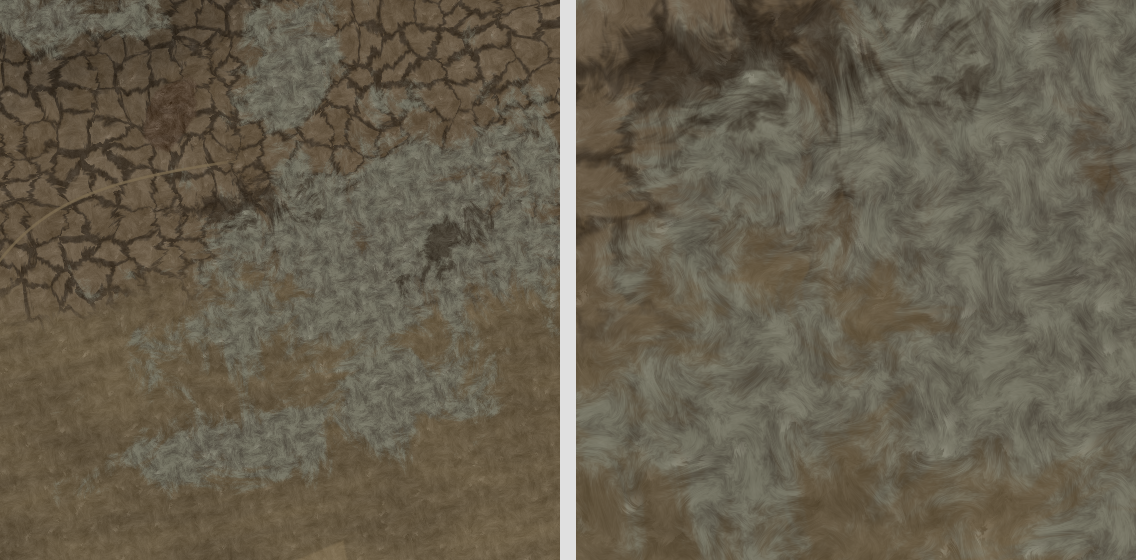
Left, the full canvas; right, a detail of the centre.
This texture is drawn by a WebGL 1 fragment shader. Its source:

```glsl
precision highp float;
// Cracked brown clay and smooth soil, overgrown by patches of grey-green lichen.
uniform vec2 u_resolution;

const vec3 DARK_EARTH = vec3(0.20, 0.165, 0.125);
const vec3 SOIL = vec3(0.365, 0.315, 0.235);
const vec3 TAN_SOIL = vec3(0.445, 0.388, 0.290);
const vec3 CLAY = vec3(0.410, 0.350, 0.275);
const vec3 LICHEN = vec3(0.450, 0.450, 0.390);
const vec3 LICHEN_SHADE = vec3(0.375, 0.360, 0.320);
const vec3 LEAF = vec3(0.315, 0.250, 0.190);
const vec3 STRAW = vec3(0.500, 0.435, 0.325);

vec2 hash2(vec2 p) {
  return fract(sin(vec2(dot(p, vec2(127.1, 311.7)), dot(p, vec2(269.5, 183.3)))) * 43758.5);
}

vec2 turn(vec2 p, float angle) {
  float c = cos(angle), s = sin(angle);
  return vec2(c * p.x + s * p.y, c * p.y - s * p.x);
}

// Warped layers of sines, roughly -0.8 to 0.8.
float layers(vec2 p, float gain) {
  float sum = 0.0, amp = 0.5;
  for (int i = 0; i < 6; i++) {
    p = turn(p, 1.1) * 1.8 + vec2(1.7, 4.1);
    p += 0.7 * sin(p.yx * 0.8 + vec2(0.4, 2.3));
    sum += amp * sin(p.x) * sin(p.y);
    amp *= gain;
  }
  return sum;
}

// Cellular noise: x = distance to centre, y = distance to border, z = cell value.
vec3 cells(vec2 p) {
  vec2 base = floor(p), nearest = vec2(9.0), second = vec2(9.0);
  float value = 0.0;
  for (int j = -1; j <= 1; j++) {
    for (int i = -1; i <= 1; i++) {
      vec2 id = base + vec2(float(i), float(j));
      vec2 rnd = hash2(id);
      vec2 offset = id + 0.1 + 0.8 * rnd - p;
      if (dot(offset, offset) < dot(nearest, nearest)) {
        second = nearest;
        nearest = offset;
        value = rnd.x;
      } else if (dot(offset, offset) < dot(second, second)) {
        second = offset;
      }
    }
  }
  float border = dot(0.5 * (nearest + second), normalize(second - nearest));
  return vec3(length(nearest), border, value);
}

// 1 at the centre of a tilted ellipse, 0 on its rim, negative outside.
float ellipse(vec2 p, vec2 centre, vec2 radius, float angle) {
  return 1.0 - length(turn(p - centre, angle) / radius);
}

float lichenCover(vec2 p, float rough) {
  float cover = ellipse(p, vec2(0.71, 0.56), vec2(0.40, 0.20), 0.40);
  cover = max(cover, ellipse(p, vec2(0.53, 0.89), vec2(0.08, 0.15), -0.4));
  cover = max(cover, ellipse(p, vec2(0.44, 0.21), vec2(0.22, 0.07), 0.12));
  cover = max(cover, ellipse(p, vec2(0.71, 0.29), vec2(0.15, 0.10), 0.5));
  cover = max(cover, ellipse(p, vec2(0.10, 0.98), vec2(0.16, 0.06), 0.0));
  return smoothstep(-0.22, 0.42, cover + 0.75 * rough);
}

float twigLine(vec2 p) {
  float curve = 0.535 + 0.13 * (1.0 - exp(-9.0 * p.x)) + 0.12 * p.x;
  float slope = 1.17 * exp(-9.0 * p.x) + 0.12;
  float dist = abs(p.y - curve) / sqrt(1.0 + slope * slope);
  return (1.0 - smoothstep(0.0010, 0.0038, dist)) * (1.0 - smoothstep(0.36, 0.46, p.x));
}

void main() {
  vec2 p = gl_FragCoord.xy / u_resolution;
  float broad = layers(p * 4.0, 0.6);
  float rough = layers(p * 13.0 + 5.0, 0.7);
  float grain = layers(p * 62.0, 0.8);
  float streaks = layers(turn(p, 0.15) * vec2(7.0, 20.0), 0.65);
  vec3 crumbs = cells(p * 95.0 + 0.5 * grain);

  // Smooth soil with faint slanting streaks.
  vec3 color = mix(SOIL, TAN_SOIL, clamp(0.42 + 0.5 * streaks + 0.35 * broad, 0.0, 1.0));

  // Clay plates split by cracks of uneven width.
  vec3 plate = cells(p * 19.0 + 0.45 * vec2(rough, layers(p * 13.0 + 31.0, 0.6)));
  float clay = smoothstep(0.43, 0.58, p.y + 0.09 * broad + 0.04 * rough);
  color = mix(color, CLAY + 0.045 * (plate.z - 0.5) + 0.05 * rough, 0.8 * clay);
  float width = 0.065 + 0.09 * rough;
  float crack = 1.0 - smoothstep(width - 0.04, width + 0.085, plate.y);
  color = mix(color, DARK_EARTH, 0.75 * crack * clay);

  // Shaded upper left corner and crumbly dark pits.
  float corner = smoothstep(-0.1, 0.8, ellipse(p, vec2(0.12, 1.0), vec2(0.46, 0.26), 0.0) + 0.3 * rough);
  color *= 1.0 - 0.24 * corner;
  float leaf = smoothstep(-0.08, 0.12, ellipse(p, vec2(0.307, 0.80), vec2(0.040, 0.075), -0.5) + 0.2 * rough);
  color = mix(color, LEAF + 0.04 * grain, 0.85 * leaf);

  // Mottled lichen lets some of the ground show through.
  float lichen = lichenCover(p, rough + 0.2 * grain);
  float mottle = clamp(0.67 + 0.65 * grain + 0.35 * rough - 0.25 * crumbs.x, 0.0, 1.0);
  color = mix(color, mix(LICHEN_SHADE, LICHEN, mottle), 0.88 * lichen);

  float pitZone = max(ellipse(p, vec2(0.44, 0.63), vec2(0.16, 0.06), 0.1),
                      ellipse(p, vec2(0.79, 0.56), vec2(0.13, 0.05), 0.6));
  float pits = smoothstep(0.25, 0.8, pitZone + 0.8 * layers(p * 28.0, 0.7));
  color = mix(color, DARK_EARTH, 0.65 * pits);

  // Fine grit, with a few pale crumbs.
  color += 0.042 * grain + 0.018 * (crumbs.z - 0.5);
  color += 0.05 * smoothstep(0.93, 0.98, crumbs.z) * (1.0 - smoothstep(0.15, 0.5, crumbs.x));

  // A bent straw, and a pale chip at the lower edge.
  color = mix(color, STRAW, 0.75 * twigLine(p));
  float chip = max(p.y - 0.42 * (p.x - 0.53), p.x - 0.62 + 0.2 * p.y);
  color = mix(color, STRAW + 0.03 * grain, 0.85 * (1.0 - smoothstep(-0.003, 0.003, chip)));

  gl_FragColor = vec4(color, 1.0);
}
```
